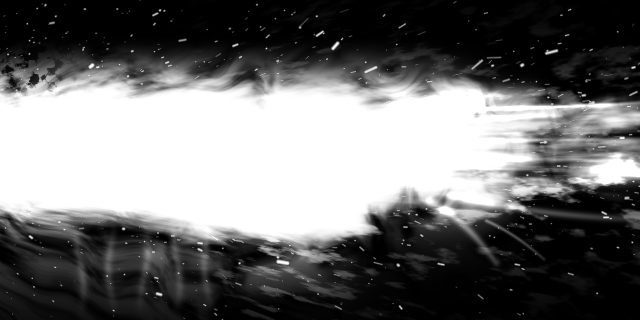
Write a WebGL 2 fragment shader that draws this background.

```glsl
#version 300 es
precision highp float;
// A white blast sweeping left to right over black, with smoky edges, streaks and flying sparks.
uniform vec2 u_resolution;
out vec4 outColor;

vec2 hash2(vec2 p) {
    vec3 q = fract(p.xyx * vec3(0.1031, 0.1030, 0.0973));
    q += dot(q, q.yzx + 33.33);
    return fract((q.xx + q.yz) * q.zy);
}

float noise(vec2 p) {
    vec2 i = floor(p), f = fract(p);
    f = f * f * (3.0 - 2.0 * f);
    return mix(mix(hash2(i).x, hash2(i + vec2(1, 0)).x, f.x),
               mix(hash2(i + vec2(0, 1)).x, hash2(i + vec2(1, 1)).x, f.x), f.y);
}

float fbm(vec2 p) {
    float sum = 0.0, gain = 0.53;
    for (int i = 0; i < 4; i++) {
        sum += gain * noise(p);
        p = p * 2.03 + 17.3;
        gain *= 0.5;
    }
    return sum;
}

// Signed depth inside the blast: positive within, negative outside.
float blastDepth(vec2 p) {
    float top = 0.70 + 0.02 * exp(-pow((p.x - 0.42) / 0.25, 2.0)) - 0.03 * smoothstep(1.0, 1.9, p.x);
    float bottom = mix(0.34, 0.25, smoothstep(0.1, 0.9, p.x));
    bottom = mix(bottom, 0.375, smoothstep(0.95, 1.3, p.x)) + 0.055 * smoothstep(1.3, 1.9, p.x);
    return min(top - p.y, p.y - bottom);
}

float segment(vec2 p, vec2 a, vec2 b) {
    vec2 d = b - a;
    return length(p - a - d * clamp(dot(p - a, d) / dot(d, d), 0.0, 1.0));
}

// Glowing trail bowed sideways, fading toward its tip.
float trail(vec2 p, vec2 a, vec2 b, float bow, float width) {
    float t = clamp((p.x - a.x) / (b.x - a.x), 0.0, 1.0);
    p.y -= bow * 4.0 * t * (1.0 - t);
    return exp(-pow(segment(p, a, b) / width, 2.0)) * (1.0 - 0.6 * t * t);
}

// Scattered sparks, dense and large near the blast edge, aimed away from its axis.
float sparks(vec2 p, float scale, float amount, float stretch, float seed) {
    float light = 0.0, pixel = 1.0 / u_resolution.y;
    for (int j = -1; j <= 1; j++)
    for (int i = -1; i <= 1; i++) {
        vec2 id = floor(p * scale) + vec2(i, j);
        vec2 c = (id + hash2(id + seed)) / scale;
        vec2 k = hash2(id + seed + 57.0), s = hash2(id + seed + 131.0);
        float near = exp(min(blastDepth(c), 0.0) / mix(0.15, 0.10, smoothstep(0.5, 1.5, c.x)));
        float angle = 1.3 * (c.y - 0.5) + 0.8 * (k.y - 0.5) * smoothstep(0.0, 0.2, abs(c.y - 0.5));
        float arm = stretch * s.x * s.x * mix(0.3, 1.0, smoothstep(0.2, 0.9, c.x)) / scale;
        vec2 along = vec2(cos(angle), sin(angle)) * arm;
        float radius = mix(0.03, 0.10, s.y * s.y) * (0.5 + 0.5 * near) / scale;
        float d = segment(p, c - along, c + along) - radius;
        float shine = smoothstep(pixel + 0.7 * radius, -pixel, d) * (0.3 + 0.7 * s.y);
        light = max(light, shine * step(k.x, amount * near + 0.004));
    }
    return light;
}

void main() {
    vec2 p = gl_FragCoord.xy / u_resolution.y;
    p.x *= 2.0 * u_resolution.y / u_resolution.x;
    bool above = p.y > 0.5;

    // Noise along rays fanning out to the right, and billowing smoke
    float fan = (p.y - 0.5) / (0.6 + p.x);
    float streak = fbm(vec2(p.x * 4.0, fan * 60.0));
    float smoke = fbm(vec2(p.x * 7.0 + 3.0, fan * 20.0 + 9.0) + 1.5 * noise(p * 9.0));
    float depth = blastDepth(p);
    float outside = min(depth, 0.0);

    // Solid body, fraying into grey streaks at the right
    float body = smoothstep(-0.06, 0.03, depth + 0.09 * (smoke - 0.5) + 0.05 * (streak - 0.5));
    float fray = 0.6 * streak + 0.4 * smoke;
    body *= smoothstep(0.27, 0.75, fray + clamp(1.6 * (1.64 - p.x), -0.07, 0.6));

    // Smoke around the body, with torn shreds below and to the right
    float reach = above ? mix(0.11, 0.035, smoothstep(1.0, 1.6, p.x))
                        : mix(0.13, 0.06, smoothstep(0.4, 1.3, p.x));
    float haze = exp(outside / reach) * smoothstep(0.2, 0.75, smoke);
    haze *= 1.0 - smoothstep(1.4, 1.75, p.x);
    haze *= above ? smoothstep(0.89, 0.76, p.y) : 0.85;
    float shreds = smoothstep(0.52, 0.78, fbm(vec2(p.x * 13.0, fan * 75.0 + 31.0)));
    shreds *= exp(outside / 0.12) * smoothstep(0.5, 0.85, p.x) * (above ? 0.4 : 0.9);
    float light = 1.0 - (1.0 - body) * (1.0 - 0.95 * haze) * (1.0 - shreds);

    // Hanging wisps at the lower left
    for (int i = 0; i < 5; i++) {
        float n = float(i);
        float x = 0.25 + 0.1 * n + 0.012 * sin(p.y * 17.0 + n * 2.0);
        light += 0.17 * exp(-pow((p.x - x) / 0.013, 2.0)) * smoothstep(0.0, 0.15, p.y) * smoothstep(0.33, 0.2, p.y);
    }

    // Large tongue, falling arcs and the bright knot at the right
    light += 0.9 * trail(p, vec2(1.25, 0.66), vec2(1.66, 0.70), 0.005, 0.03);
    light += 0.5 * trail(p, vec2(1.34, 0.37), vec2(1.55, 0.18), 0.025, 0.012);
    light += 0.35 * trail(p, vec2(1.4, 0.39), vec2(2.0, 0.315), -0.015, 0.011);
    light += 0.35 * trail(p, vec2(1.52, 0.31), vec2(1.7, 0.19), 0.01, 0.005);
    vec2 knot = (p - vec2(1.94, 0.475)) / vec2(0.09, 0.04);
    light += 1.5 * exp(-dot(knot, knot)) * (0.4 + streak);

    // Uneven, nearly level rays on the right
    for (int i = 0; i < 9; i++) {
        vec2 h = hash2(vec2(i, 7)), g = hash2(vec2(i, 23));
        float y = 0.43 + 0.24 * h.x, tip = 1.7 + 0.5 * h.y;
        light += (0.15 + 0.4 * g.x) * trail(p, vec2(1.4, y), vec2(tip, y + 0.2 * (y - 0.53)), 0.02 * (g.y - 0.5), 0.004 + 0.005 * g.y);
    }

    // Black splatter at the upper left, then sparks from coarse to fine
    float spots = smoothstep(0.45, 0.62, fbm(p * vec2(38.0, 45.0)));
    light *= 1.0 - 0.9 * spots * smoothstep(0.3, 0.08, p.x) * smoothstep(0.69, 0.75, p.y);
    light = max(light, sparks(p, 17.0, 0.35, 0.35, 11.0));
    light = max(light, sparks(p, 30.0, 0.45, 0.4, 43.0));
    light = max(light, sparks(p, 50.0, 0.42, 0.3, 89.0));
    outColor = vec4(vec3(clamp(light, 0.0, 1.0)), 1.0);
}
```
